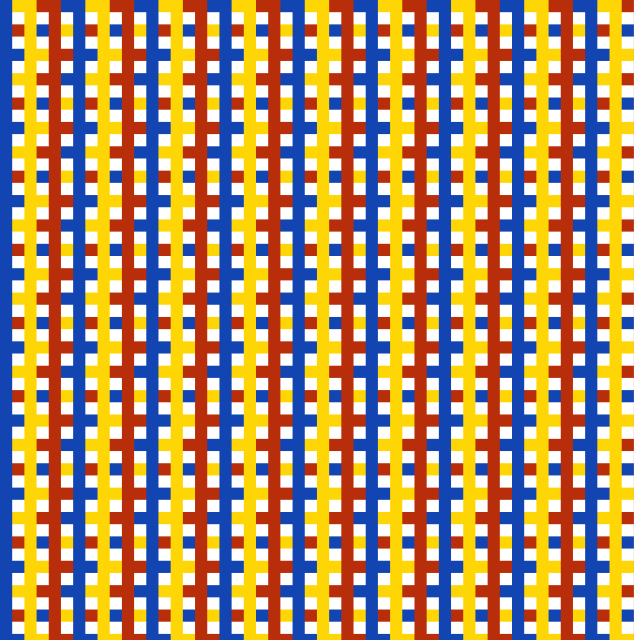
This pattern is drawn by a WebGL 1 fragment shader. Its source:

```glsl
precision highp float;
// Open lattice of blue, yellow and red upright bars crossed by colour-cycling rungs on white.

uniform vec2 u_resolution;

const float CELLS = 52.5;        // bar widths across the canvas
const float PATTERN_END = 52.0;  // cell where the lattice stops at the right
const vec3 BLUE = vec3(0.07, 0.27, 0.70);
const vec3 YELLOW = vec3(1.00, 0.84, 0.02);
const vec3 RED = vec3(0.72, 0.175, 0.04);
const vec3 GROUND = vec3(1.0);

// Cycles blue, yellow, red for whole-number indices
vec3 threadColour(float index) {
  float k = mod(index + 0.5, 3.0);
  return k < 1.0 ? BLUE : (k < 2.0 ? YELLOW : RED);
}

// Signed distance inside bands one cell wide, repeating every two cells
vec2 bandDistance(vec2 p) {
  return 0.5 - abs(mod(p + 0.5, 2.0) - 1.0);
}

void main() {
  vec2 uv = gl_FragCoord.xy / u_resolution;
  vec2 p = vec2(uv.x, 1.0 - uv.y) * CELLS;
  vec2 pixel = CELLS / u_resolution;

  // Smoothed coverage: x for upright bars, y for rungs
  vec2 cover = clamp(bandDistance(p) / pixel + 0.5, 0.0, 1.0);
  float inside = clamp((PATTERN_END - p.x) / pixel.x + 0.5, 0.0, 1.0);

  float bar = floor((p.x + 0.5) * 0.5);
  float gap = floor((p.x - 0.5) * 0.5);
  float row = floor((p.y + 0.5) * 0.5);

  // Rungs shift one colour per row; bars lie on top
  vec3 colour = mix(GROUND, threadColour(gap + 1.0 + row), cover.y);
  colour = mix(colour, threadColour(bar), cover.x);
  gl_FragColor = vec4(mix(GROUND, colour, inside), 1.0);
}
```
